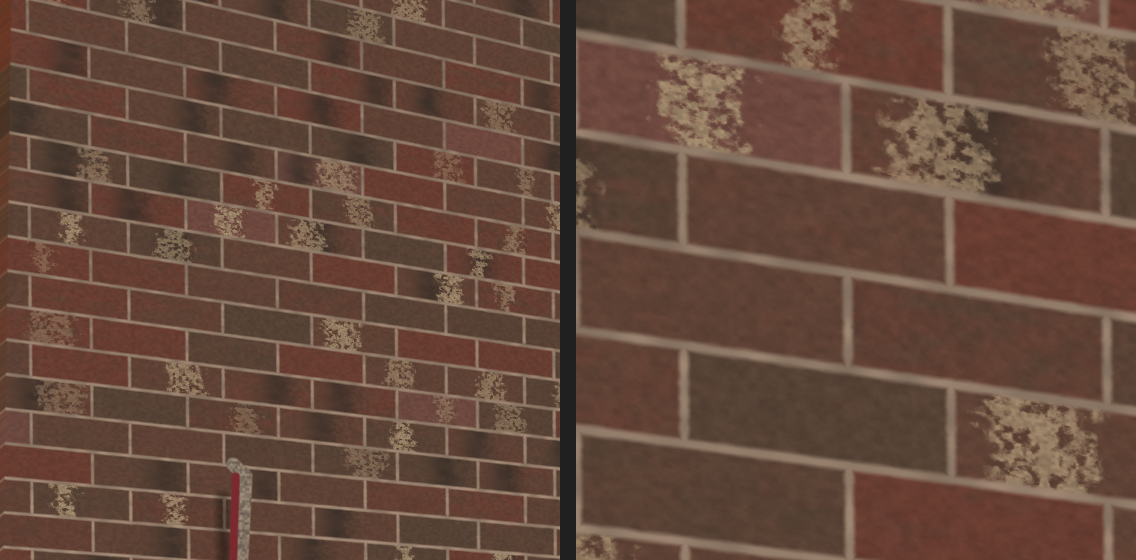
Left: the whole. Right: its middle third, enlarged.
Give the GLSL for this texture, as a WebGL 2 fragment shader.

```glsl
#version 300 es
precision highp float;

#define COURSE_HEIGHT 0.0619
#define CONVERGENCE 0.00924
#define BED_SLOPE 0.21
#define BRICK_RATE 0.3445
#define BOND_OFFSET 0.39
#define MORTAR_WIDTH 0.0056
#define EDGE_SOFTNESS 0.0021
#define CREAM_CHANCE 0.30
#define SMUDGE_CHANCE 0.36

uniform vec2 u_resolution;
out vec4 fragColor;

const vec3 BROWN = vec3(0.365, 0.255, 0.205);
const vec3 RED = vec3(0.405, 0.235, 0.190);
const vec3 UMBER = vec3(0.325, 0.255, 0.205);
const vec3 CHARCOAL = vec3(0.225, 0.185, 0.155);
const vec3 CREAM = vec3(0.61, 0.52, 0.41);
const vec3 MORTAR = vec3(0.565, 0.480, 0.410);

float hash(vec2 p) {
  vec3 q = fract(p.xyx * vec3(0.1031, 0.1030, 0.0973));
  q += dot(q, q.yzx + 33.33);
  return fract((q.x + q.y) * q.z);
}

float noise(vec2 p) {
  vec2 i = floor(p), f = fract(p);
  f = f * f * (3.0 - 2.0 * f);
  return mix(mix(hash(i), hash(i + vec2(1, 0)), f.x),
             mix(hash(i + vec2(0, 1)), hash(i + vec2(1, 1)), f.x), f.y);
}

float fbm(vec2 p) {
  float sum = 0.0, gain = 0.5;
  for (int i = 0; i < 4; i++) {
    sum += gain * noise(p);
    p = p * 2.03 + 17.1;
    gain *= 0.5;
  }
  return sum / 0.9375;
}

float segment(vec2 p, vec2 a, vec2 b) {
  vec2 d = b - a;
  return length(p - a - d * clamp(dot(p - a, d) / dot(d, d), 0.0, 1.0));
}

// Fired clay: f is the position inside the brick, id its cell
vec3 brickColor(vec2 f, vec2 id, vec2 wall) {
  vec2 seed = id + 50.0;
  float tone = hash(seed), warmth = hash(seed + 31.7);
  float streak = fbm(wall * vec2(7.0, 5.0) + tone * 40.0);
  float grain = fbm(wall * vec2(28.0, 13.0));
  vec3 color = mix(BROWN, RED, smoothstep(0.35, 0.8, warmth * 0.6 + streak * 0.5));
  color = mix(color, UMBER, 0.85 * smoothstep(0.55, 0.85, tone * 0.7 + streak * 0.35));
  color = mix(color, vec3(0.43, 0.285, 0.25), 0.8 * step(0.965, hash(seed + 8.3)));
  color *= 0.90 + 0.22 * grain;

  // Dark kiln smudges
  float smudgeX = 0.25 + 0.6 * hash(seed + 12.4);
  float smudge = exp(-pow((f.x - smudgeX + 0.1 * (grain - 0.5)) / 0.18, 2.0));
  smudge *= step(hash(seed + 5.9), SMUDGE_CHANCE) * (0.35 + 0.7 * streak);
  color = mix(color, CHARCOAL, smudge);

  // Ragged cream patches
  float creamX = 0.25 + 0.5 * hash(seed + 71.2);
  float halfWidth = mix(0.08, 0.23, hash(seed + 44.6));
  halfWidth *= 1.0 + (f.y - 0.5) * (hash(seed + 19.0) - 0.5);
  float ragged = abs(f.x - creamX) + 0.24 * (fbm(wall * vec2(19.0, 8.0)) - 0.5);
  float cream = 1.0 - smoothstep(halfWidth - 0.05, halfWidth + 0.03, ragged);
  cream *= step(hash(seed + 23.8), CREAM_CHANCE) * smoothstep(0.25, 0.58, grain);
  cream *= mix(0.45, 1.0, hash(seed + 62.1));
  return mix(color, CREAM * (0.88 + 0.24 * noise(wall * vec2(65.0, 28.0))), cream);
}

void main() {
  vec2 p = gl_FragCoord.xy / u_resolution;
  p.y = 1.0 - p.y;
  float soft = max(EDGE_SOFTNESS, 0.8 / min(u_resolution.x, u_resolution.y));

  // Wall coordinates in perspective, folded at the left corner
  float corner = 0.020 - 0.014 * p.y;
  float side = 1.0 - smoothstep(-soft, soft, p.x - corner);
  float x = max(p.x, corner);
  float y = p.y - 0.9 * max(corner - p.x, 0.0);
  float pitch = COURSE_HEIGHT - CONVERGENCE * x;
  float row = (y - 0.048 - BED_SLOPE * x) / pitch;
  float along = BRICK_RATE * (x - 0.159 - 0.009 * (y - 0.15)) / pitch;
  vec2 wall = vec2(along, row);
  vec2 brick = vec2(along - BOND_OFFSET * mod(floor(row), 2.0), row);
  vec2 id = floor(brick), f = fract(brick);

  // Mortar joints
  vec2 brickSize = vec2(pitch * pitch / 0.0208, pitch);
  vec2 gap = min(f, 1.0 - f) * brickSize;
  gap += 0.0014 * (vec2(fbm(wall * 13.0), fbm(wall * 13.0 + 9.0)) - 0.5);
  float joint = 1.0 - smoothstep(-soft, soft, min(gap.x, gap.y) - 0.5 * MORTAR_WIDTH);
  vec3 color = brickColor(f, id, wall);
  vec3 mortar = MORTAR * (0.90 + 0.2 * noise(wall * vec2(9.0, 5.0)));
  mortar *= mix(0.93, 1.06, p.y);
  color = mix(color, mortar, joint * (1.0 - side * (1.0 - 0.6 * p.y)));
  color = mix(color, color * vec3(1.0, 0.88, 0.72), side * (1.0 - p.y));

  // Hooked cord with a red stripe and a cast shadow
  vec2 top = vec2(0.416, 0.829), bend = vec2(0.439, 0.850), foot = vec2(0.429, 1.05);
  float cord = min(segment(p, top, bend), segment(p, bend, foot)) - 0.012;
  float shadow = segment(p, vec2(0.398, 0.89), vec2(0.401, 1.05));
  color *= 1.0 - 0.35 * (1.0 - smoothstep(0.0, 0.022, shadow));
  vec3 cordColor = vec3(0.53, 0.47, 0.41) * (0.75 + 0.45 * noise(p * 230.0));
  color = mix(color, cordColor, 1.0 - smoothstep(-soft, soft, cord));
  float stripe = segment(p, vec2(0.421, 0.851), vec2(0.415, 1.05)) - 0.007;
  color = mix(color, vec3(0.48, 0.16, 0.18), 1.0 - smoothstep(-soft, soft, stripe));

  fragColor = vec4(color, 1.0);
}
```
